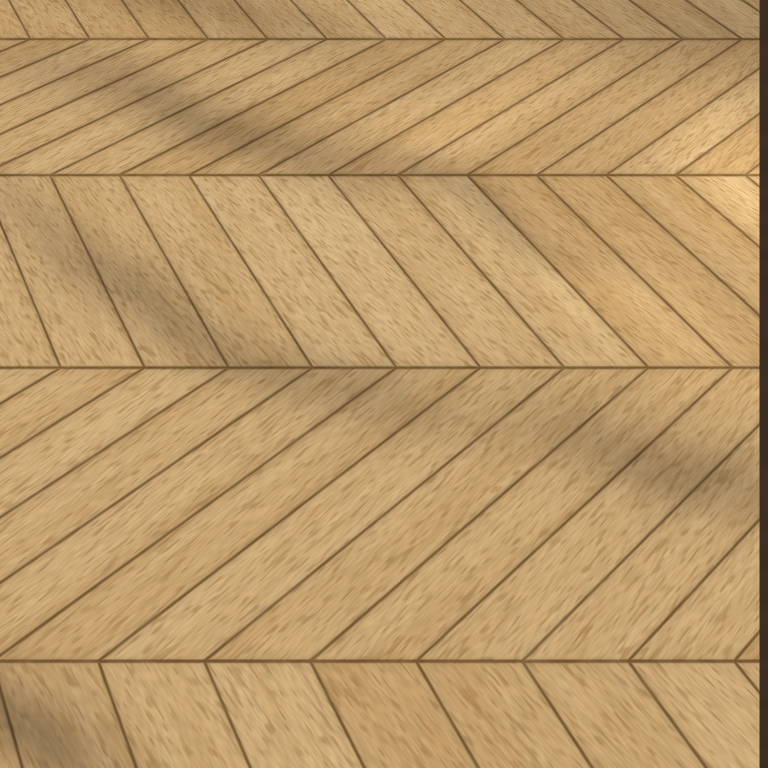
Write a WebGL 1 fragment shader that draws this texture.

```glsl
precision highp float;
// Chevron oak parquet receding in perspective under dappled light, with a dark strip at the right.
uniform vec2 u_resolution;

const vec3 OAK_LIGHT = vec3(0.82, 0.695, 0.505);
const vec3 OAK_WARM = vec3(0.72, 0.565, 0.365);
const vec3 FLECK_DARK = vec3(0.57, 0.42, 0.24);
const vec3 SEAM = vec3(0.40, 0.285, 0.15);
const vec3 STRIP = vec3(0.24, 0.18, 0.13);

const float HORIZON = 1.979;      // height of the vanishing line
const float VANISH_X = 0.9974;    // where the columns converge
const float PLANK_SCALE = 0.075;  // plank width per unit of depth
const float ROW_START = 0.5435;
const float ROW_STEP = 0.1425;
const float SLANT = 2.9;          // planks crossed by one row of the zigzag
const float STRIP_X = 0.989;

float hash(vec2 p) {
  vec3 q = fract(vec3(p.xyx) * 0.1031);
  q += dot(q, q.yzx + 33.33);
  return fract((q.x + q.y) * q.z);
}

float noise(vec2 p) {
  vec2 i = floor(p);
  vec2 f = fract(p);
  f = f * f * (3.0 - 2.0 * f);
  float low = mix(hash(i), hash(i + vec2(1.0, 0.0)), f.x);
  float high = mix(hash(i + vec2(0.0, 1.0)), hash(i + 1.0), f.x);
  return mix(low, high, f.y);
}

// Distance from x to the nearest integer
float toInteger(float x) {
  return abs(x - floor(x + 0.5));
}

// Soft tilted ellipse of light or shade
float glow(vec2 uv, vec2 centre, vec2 size, float angle) {
  float c = cos(angle);
  float s = sin(angle);
  vec2 d = uv - centre;
  vec2 q = vec2(c * d.x + s * d.y, c * d.y - s * d.x) / size;
  return exp(-dot(q, q));
}

float line(float dist, float halfWidth, float blur) {
  return 1.0 - smoothstep(halfWidth - blur, halfWidth + blur, dist);
}

float dappledLight(vec2 uv) {
  vec2 ripple = vec2(noise(uv * 7.0), noise(uv * 7.0 + 19.0)) - 0.5;
  vec2 p = uv + ripple * 0.045;
  float shade = 0.21 * glow(p, vec2(0.28, 0.85), vec2(0.26, 0.040), -0.28);
  shade += 0.17 * glow(p, vec2(0.27, 0.98), vec2(0.22, 0.030), -0.2);
  shade += 0.14 * glow(p, vec2(0.66, 0.72), vec2(0.16, 0.032), -0.5);
  shade += 0.20 * glow(p, vec2(0.18, 0.62), vec2(0.22, 0.045), -0.55);
  shade += 0.21 * glow(p, vec2(0.88, 0.39), vec2(0.19, 0.050), -0.4);
  shade += 0.14 * glow(p, vec2(0.48, 0.50), vec2(0.15, 0.040), -0.25);
  shade += 0.26 * glow(p, vec2(0.04, 0.05), vec2(0.17, 0.060), -0.55);
  shade += 0.18 * glow(p, vec2(0.95, 0.97), vec2(0.32, 0.090), -0.1);
  float sun = 0.18 * glow(p, vec2(0.97, 0.75), vec2(0.13, 0.080), -0.6);
  sun += 0.09 * glow(p, vec2(0.62, 0.85), vec2(0.14, 0.045), 0.2);
  sun += 0.10 * glow(p, vec2(0.82, 0.61), vec2(0.22, 0.060), -0.6);
  return 1.0 + sun - shade;
}

// Wood colour: p.x runs across the planks, p.y along them
vec3 oak(vec2 p, vec2 plank) {
  float tone = hash(plank + 41.0);
  vec2 g = p + plank * vec2(0.37, 3.71);
  float streak = noise(g * vec2(5.0, 2.2));
  float fibre = noise(g * vec2(17.0, 9.0));
  vec2 tilted = vec2(g.x + 0.7 * g.y, g.y);
  float fleck = noise(tilted * vec2(32.0, 34.0));
  float pore = noise(tilted * vec2(47.0, 48.0) + 7.0);
  float warmth = 0.42 * tone + 0.38 * streak + 0.22 * fibre - 0.12;
  vec3 colour = mix(OAK_LIGHT, OAK_WARM, clamp(warmth, 0.0, 1.0));
  colour = mix(colour, FLECK_DARK, 0.38 * smoothstep(0.55, 0.95, fleck));
  return colour * (0.955 + 0.11 * pore);
}

void main() {
  vec2 uv = gl_FragCoord.xy / u_resolution;
  float pixel = 1.0 / min(u_resolution.x, u_resolution.y);

  // Project onto the floor: u counts plank widths, v counts rows
  float depth = HORIZON - uv.y;
  float u = (uv.x - VANISH_X) / (PLANK_SCALE * depth);
  float v = (1.0 / depth - ROW_START) / ROW_STEP;

  // Fold alternate rows into a zigzag
  float fold = mod(v, 2.0) - 1.0;
  float slope = fold < 0.0 ? SLANT : -SLANT;
  float across = u + 3.3 - SLANT * (1.0 - abs(fold));
  vec2 plank = vec2(floor(across), floor(v));

  // Canvas distances to the seams
  float rowRate = 1.0 / (depth * depth * ROW_STEP);
  vec2 gradient = vec2(1.0 / (PLANK_SCALE * depth), u / depth - slope * rowRate);
  float sideDist = toInteger(across) / length(gradient);
  float rowDist = toInteger(v) / rowRate;

  // Worn seams with a soft dirty edge
  float wear = 0.72 + 0.28 * noise(vec2(across * 3.0 + u * 4.0, v * 14.0));
  float blur = 0.8 * pixel + 0.0003 * depth;
  float seam = max(line(sideDist, 0.0010 * depth, blur), line(rowDist, 0.0012 * depth, blur));
  float grime = exp(-min(sideDist, rowDist) / (0.0024 * depth));

  vec3 colour = oak(vec2(across, v), plank);
  colour *= 1.0 - 0.13 * grime;
  colour = mix(colour, SEAM, 0.85 * seam * wear);
  float light = dappledLight(uv);
  colour *= mix(vec3(light), vec3(1.0), vec3(0.0, 0.0, 0.06));

  float strip = smoothstep(STRIP_X - pixel, STRIP_X + pixel, uv.x);
  colour = mix(colour, STRIP * (0.94 + 0.12 * noise(uv * 60.0)), strip);
  gl_FragColor = vec4(colour, 1.0);
}
```
